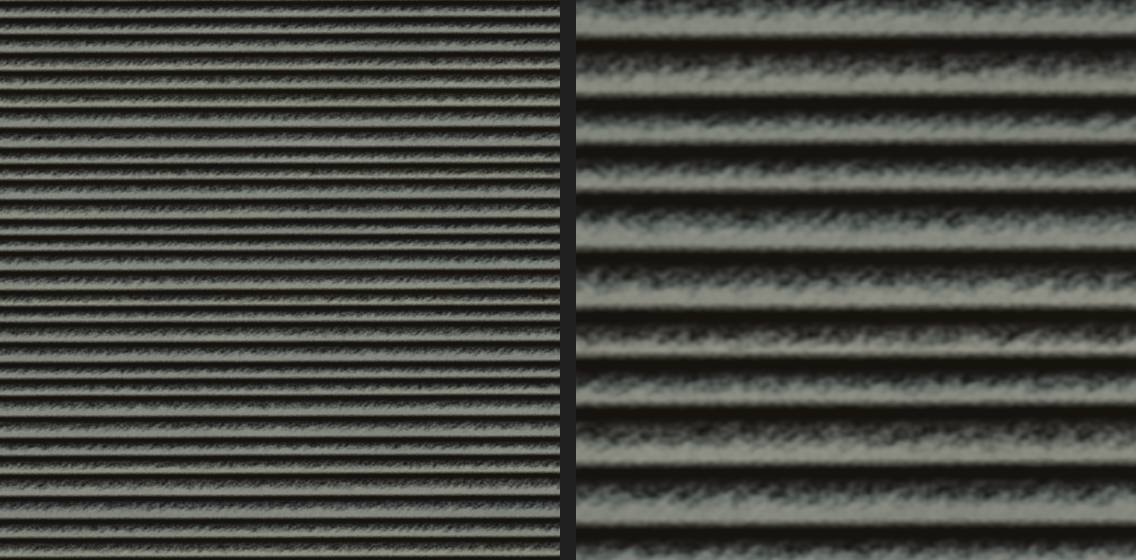
Left: the whole. Right: its middle third, enlarged.
Reproduce this texture procedurally as a Shadertoy shader.

```glsl
// Ribbed dark stone: about thirty horizontal ridges of uneven height, lit from below.
// Each ridge runs from a black groove through a rough shadowed slope to a pale crest.
// Groove positions come from a formula; gradient noise roughens the slopes.

const float PI = 3.14159265;
const float RIDGES = 30.0;
const vec3 GROOVE = vec3(0.085, 0.075, 0.058);
const vec3 SHADOW = vec3(0.200, 0.198, 0.188);
const vec3 CREST  = vec3(0.535, 0.542, 0.500);

// Pseudo-random value in 0..1 for a lattice point
float hash(vec2 p) {
    uvec2 q = uvec2(ivec2(p) + 4096) * uvec2(1597u, 3643u);
    uint h = (q.x ^ (q.y << 7)) * 747796u + 28913u;
    h = (h ^ (h >> 15)) * 277803u;
    h = (h ^ (h >> 13)) * 95921u;
    return float((h ^ (h >> 16)) & 65535u) / 65535.0;
}

float gradientDot(vec2 cell, vec2 offset) {
    float angle = 2.0 * PI * hash(cell);
    return dot(vec2(cos(angle), sin(angle)), offset);
}

// Gradient noise, roughly -0.7..0.7
float gradientNoise(vec2 p) {
    vec2 i = floor(p);
    vec2 f = p - i;
    vec2 w = f * f * f * (f * (f * 6.0 - 15.0) + 10.0);
    vec2 e = vec2(0.0, 1.0);
    float low  = mix(gradientDot(i, f), gradientDot(i + e.yx, f - e.yx), w.x);
    float high = mix(gradientDot(i + e.xy, f - e.xy), gradientDot(i + e.yy, f - e.yy), w.x);
    return mix(low, high, w.y);
}

// Depth below the top border of groove k: even steps, slow drift, a four-beat and one squeeze
float grooveDepth(float k) {
    float t = k / RIDGES;
    float drift = -0.022 * sin(PI * t * t);
    float beat = 0.0033 * cos(0.5 * PI * k);
    float squeeze = -0.008 * exp(-pow(abs(k - 4.0) / 1.2, 2.0));
    return 0.0026 + t + drift + beat + squeeze;
}

// Short streaks slanting up to the right
float slantedGrain(vec2 p) {
    vec2 along = normalize(vec2(1.0, 0.75));
    vec2 q = vec2(dot(p, along), dot(p, vec2(-along.y, along.x)));
    return gradientNoise(q * vec2(62.0, 150.0));
}

// Colour of one ridge, with its upper and lower grooves given as depths
vec3 ridgeColor(vec2 p, float depth, float top, float bottom, float id) {
    float u = (depth - top) / (bottom - top);
    float streak = slantedGrain(p);
    float speck = gradientNoise(p * vec2(190.0, 230.0) + 17.0);
    float variety = hash(vec2(id, 9.0)) - 0.5;

    // Rough slope rising to the crest, ragged where they meet
    float ragged = u + 0.13 * streak + 0.04 * speck;
    float rise = smoothstep(0.24, 0.66, ragged - 0.10 * variety);
    vec3 color = mix(SHADOW, CREST * (1.0 + 0.07 * variety), rise);
    float slope = rise * (1.0 - rise);
    color += slope * vec3(-0.05, 0.02, 0.04);

    // Grain is strong in shadow and faint on the crest
    float grain = 0.10 * streak + 0.12 * speck;
    color += grain * mix(1.0, 0.22, rise);
    color += vec3(0.012, 0.0, -0.012) * variety;

    // Soft upper edge and sharp lower edge of the black grooves
    float upper = smoothstep(0.0015, 0.0105, depth - top + 0.0015 * streak);
    float lower = smoothstep(0.0020, 0.0098, bottom - depth + 0.0008 * speck);
    return mix(GROOVE, color, upper * lower);
}

void mainImage(out vec4 fragColor, in vec2 fragCoord) {
    vec2 p = fragCoord / iResolution.y;

    // Slight tilt and waver of the ridges
    float waver = 0.0006 * gradientNoise(vec2(p.x * 7.0, p.y * 12.0));
    float depth = 1.0 - p.y + 0.0025 * (p.x - 0.5) + waver;

    // Find the pair of grooves around this point
    float id = -2.0;
    for (float k = -1.0; k <= RIDGES + 1.0; k += 1.0) {
        if (depth >= grooveDepth(k)) id = k;
    }
    vec3 color = ridgeColor(p, depth, grooveDepth(id), grooveDepth(id + 1.0), id);

    // Broad, faint unevenness of the lighting
    color *= 1.0 + 0.06 * gradientNoise(p * vec2(5.0, 9.0) + 3.0);
    fragColor = vec4(clamp(color, 0.0, 1.0), 1.0);
}
```
